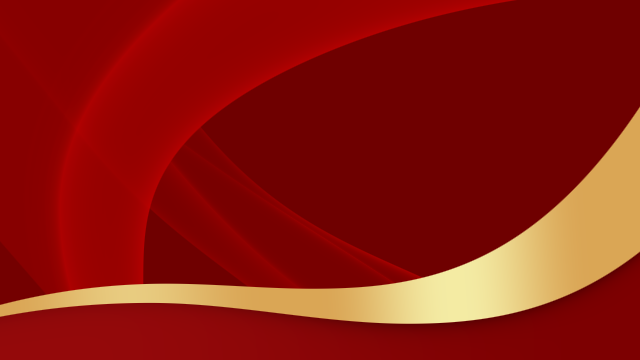
Write a Shadertoy shader that draws this background.

```glsl
// Crimson backdrop with glowing translucent veils and a sweeping golden ribbon.

const vec3 DARK_RED = vec3(0.435, 0.0, 0.0);
const vec3 PANEL_LEFT = vec3(0.58, 0.035, 0.04);
const vec3 PANEL_RIGHT = vec3(0.49, 0.0, 0.005);
const vec3 GOLD = vec3(0.855, 0.65, 0.335);
const vec3 PALE_GOLD = vec3(0.955, 0.92, 0.64);

float hash(float n) {
    n = fract(n * 0.1031);
    n *= n + 33.33;
    return fract(n * (n + n));
}

// Cubic through two points (x, y) with end slopes; straight beyond them.
float cubicEdge(float x, vec2 a, vec2 b, float slopeA, float slopeB) {
    float w = b.x - a.x;
    float t = clamp((x - a.x) / w, 0.0, 1.0);
    float s = 1.0 - t;
    float y = s * s * (1.0 + 2.0 * t) * a.y + t * t * (3.0 - 2.0 * t) * b.y
            + w * t * s * (s * slopeA - t * slopeB);
    return y + slopeA * min(x - a.x, 0.0) + slopeB * max(x - b.x, 0.0);
}

// Wave of three cubics with flat joints at b and c.
float waveEdge(float x, vec2 a, vec2 b, vec2 c, vec2 d, float slopeA, float slopeD) {
    if (x < b.x) return cubicEdge(x, a, b, slopeA, 0.0);
    if (x < c.x) return cubicEdge(x, b, c, 0.0, 0.0);
    return cubicEdge(x, c, d, 0.0, slopeD);
}

// Anti-aliased coverage of the positive side.
float cover(float d) {
    return clamp(0.5 + d / max(fwidth(d), 1e-5), 0.0, 1.0);
}

// Light that fades at different rates on the two sides of a line.
float glow(float d, float widthBelow, float widthAbove) {
    return exp(-abs(d) / (d < 0.0 ? widthBelow : widthAbove));
}

float innerCurve(float y) {
    float t = max((y - 0.208) / 0.792, 0.0);
    return 0.398 + 1.037 * (0.9 * t * t * t + 0.1 * pow(t, 20.0));
}

float outerCurve(float y) {
    float t = (y - 0.421) / 0.579;
    return 0.167 + 0.331 * t * t * (t < 0.0 ? 0.6 : 1.0);
}

// Approximate distance to a curve x = f(y), given f(y) and f(y + step).
float sideDistance(float x, float here, float next, float stepY) {
    float slope = (next - here) / stepY;
    return (x - here) / sqrt(1.0 + slope * slope);
}

// Diagonal sheet with bright filaments, seen right of the veil.
float diagonalSheet(vec2 p, float lowerDistance) {
    float top = p.y - cubicEdge(p.x, vec2(0.5625, 0.641), vec2(1.169, 0.231), -1.2, -0.45);
    float middle = p.y - cubicEdge(p.x, vec2(0.532, 0.583), vec2(1.088, 0.218), -0.72, -0.65);
    float low = p.y - cubicEdge(p.x, vec2(0.481, 0.542), vec2(0.833, 0.198), -1.2, -0.75);
    float inside = cover(-top) * cover(lowerDistance);
    float along = smoothstep(0.5, 1.15, p.x);
    float light = 0.035 + 0.10 * glow(low, 0.05, 0.012);
    light += (0.05 + 0.05 * along) * glow(middle, 0.012, 0.003);
    light += (0.08 + 0.13 * along) * glow(top, 0.014, 0.003);
    light += 0.08 * glow(lowerDistance, 0.003, 0.02);
    return light * inside;
}

// Curved veil on the left: a bright inner rim and a softer outer ridge.
float leftVeil(vec2 p, float inner, float outer, float diagonal) {
    float light = 0.095 + 0.045 * smoothstep(-0.05, 0.08, outer);
    light += 0.13 * exp(-max(-inner, 0.0) / 0.035);
    light += 0.13 * glow(outer, 0.018, 0.045);
    light += 0.025 * glow(diagonal, 0.008, 0.05);
    for (int i = 0; i < 8; i++) {
        float k = float(i);
        float shift = mix(-0.14, 0.18, hash(k + 3.0)) * (0.6 + 0.4 * p.y);
        light += 0.012 * hash(k + 17.0) * glow(outer - shift, 0.003, 0.02);
    }
    float corner = cover(0.33 - 1.15 * p.x - p.y);
    return light * (1.0 - 0.8 * corner);
}

void mainImage(out vec4 fragColor, in vec2 fragCoord) {
    vec2 p = fragCoord / iResolution.xy * vec2(16.0 / 9.0, 1.0);

    // Red veils
    float stepY = 0.002;
    float inner = sideDistance(p.x, innerCurve(p.y), innerCurve(p.y + stepY), stepY);
    float outer = sideDistance(p.x, outerCurve(p.y), outerCurve(p.y + stepY), stepY);
    float lower = p.y - cubicEdge(p.x, vec2(0.231, 0.618), vec2(0.694, 0.2), -1.25, -0.75);
    float light = mix(diagonalSheet(p, lower), leftVeil(p, inner, outer, lower), cover(-inner));
    vec3 color = DARK_RED + light * vec3(1.0, 0.015, 0.01);

    // Golden ribbon edges
    float top = waveEdge(p.x, vec2(0.0, 0.153), vec2(0.463, 0.212),
                         vec2(0.868, 0.198), vec2(1.778, 0.704), 0.26, 1.5);
    float bottom = waveEdge(p.x, vec2(0.0, 0.12), vec2(0.417, 0.1586),
                            vec2(1.134, 0.1007), vec2(1.778, 0.301), 0.19, 0.78);

    // Lower panel with a soft shadow under the ribbon
    vec3 panel = mix(PANEL_LEFT, PANEL_RIGHT, smoothstep(0.2, 1.7, p.x));
    float shade = mix(0.12, 0.3, smoothstep(0.3, 1.2, p.x));
    panel *= 1.0 - shade * exp(-max(bottom - p.y, 0.0) / 0.022);
    color = mix(color, panel, cover(bottom - p.y));

    // Metallic sheen across the ribbon
    float across = p.x + 0.08 * (p.y - 0.15);
    float sheen = 0.55 * (1.0 - smoothstep(0.0, 0.36, abs(across - 0.37)));
    sheen += 1.0 - smoothstep(0.02, 0.38, abs(across - 1.27));
    vec3 gold = mix(GOLD, PALE_GOLD, min(sheen, 1.0));
    color = mix(color, gold, cover(top - p.y) * cover(p.y - bottom));

    fragColor = vec4(color, 1.0);
}
```
